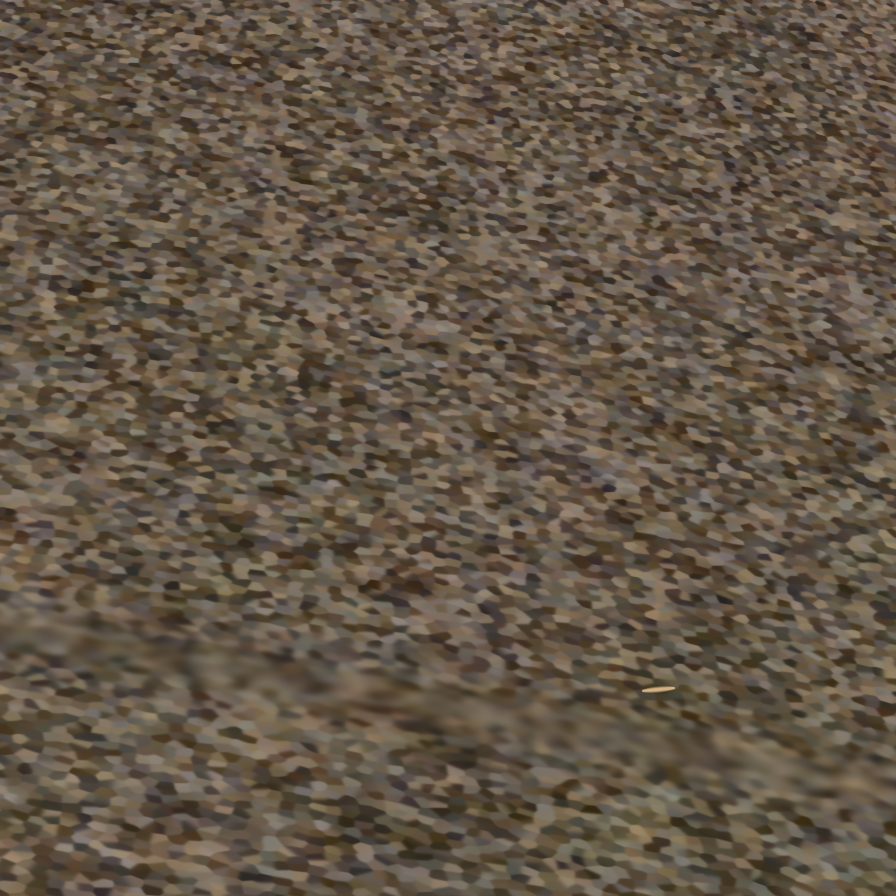
A three.js fragment shader for this texture:

```glsl
// Coarse brown gravel seen at a low angle, with grains shrinking into the distance.
// Soft cellular noise on a tilted perspective plane gives each grain tone and hue;
// a diagonal band is out of focus, and layered sines tint broad patches.
varying vec2 vUv;

const vec3 DARK_EARTH = vec3(0.195, 0.150, 0.105);
const vec3 PALE_STONE = vec3(0.585, 0.530, 0.460);
const vec3 OCHRE_SHIFT = vec3(0.050, 0.008, -0.050);
const vec3 OLIVE_SHIFT = vec3(-0.016, 0.012, -0.016);
const vec3 GLINT_COLOR = vec3(0.93, 0.78, 0.58);

const vec2 NEAR_GRAIN = vec2(0.0175, 0.0088); // grain size at the lower edge
const float RECESSION = 0.48;                // shrinkage towards the top
const float GROUND_TILT = 0.16;

vec3 hash3(vec2 cell) {
  vec3 p = fract(cell.xyx * vec3(0.1031, 0.1030, 0.0973));
  p += dot(p, p.yxz + 33.33);
  return fract((p.xxy + p.yzz) * p.zyx);
}

// Blends random values of nearby cells; low sharpness gives defocus.
vec3 softCells(vec2 p, float sharpness) {
  vec2 base = floor(p);
  vec3 total = vec3(0.0);
  float weightSum = 0.0;
  for (int j = -2; j <= 2; j++) {
    for (int i = -2; i <= 2; i++) {
      vec2 cell = base + vec2(float(i), float(j));
      vec2 center = cell + 0.1 + 0.8 * hash3(cell + 71.0).xy;
      vec2 offset = p - center;
      float weight = exp(-sharpness * dot(offset, offset));
      total += weight * hash3(cell + 213.0);
      weightSum += weight;
    }
  }
  return total / max(weightSum, 0.0001);
}

// Maps the canvas to ground cells on a plane receding upwards.
vec2 groundCells(vec2 uv, vec2 grain) {
  float height = uv.y + GROUND_TILT * (uv.x - 0.5);
  float shrink = 1.0 - RECESSION * height;
  return vec2((uv.x - 0.5) / (grain.x * shrink),
              -log(shrink) / (RECESSION * grain.y)) + 300.0;
}

// Slow variation from -1 to 1.
float broadWaves(vec2 p) {
  float a = sin(p.x * 5.0 + 2.0 * sin(p.y * 4.0 + 1.0));
  float b = sin(p.y * 9.0 - p.x * 4.0 + 1.5 * sin(p.x * 7.0));
  float c = sin(p.x * 17.0 + p.y * 13.0 + 2.0 * sin(p.y * 11.0));
  return 0.45 * a + 0.35 * b + 0.2 * c;
}

float defocusBand(vec2 uv, float halfWidth) {
  float away = (uv.y - (0.30 - 0.18 * uv.x)) / halfWidth;
  return exp(-away * away);
}

float strokeMask(vec2 p, vec2 a, vec2 b, float radius) {
  vec2 along = b - a;
  float t = clamp(dot(p - a, along) / dot(along, along), 0.0, 1.0);
  float taper = radius * (0.5 + 2.0 * t * (1.0 - t));
  return 1.0 - smoothstep(0.3 * taper, 1.6 * taper, length(p - a - t * along));
}

void main() {
  float blur = defocusBand(vUv, 0.055);
  vec2 ground = groundCells(vUv, NEAR_GRAIN);

  // Individual grains over larger clumps
  vec3 grain = softCells(ground, mix(8.0, 1.5, blur));
  vec3 clump = softCells(ground * 0.37 + 19.0, 4.0);
  float tone = 0.5 + 0.86 * (grain.x - 0.5) + 0.24 * (clump.x - 0.5);

  // Broad patches of light and hue
  float patches = broadWaves(vUv);
  tone += 0.025 * patches - 0.03 * blur;
  float ochre = 1.3 * (grain.y - 0.5) + 0.6 * (clump.y - 0.5);
  float olive = (grain.z - 0.5) + 0.8 * (clump.z - 0.5);
  olive += 0.55 * (0.5 - vUv.y) + 0.25 * broadWaves(vUv.yx + 3.0);

  vec3 color = mix(DARK_EARTH, PALE_STONE, tone);
  color += OCHRE_SHIFT * ochre + OLIVE_SHIFT * olive;

  // A lone bright straw on the ground
  float glint = strokeMask(vUv, vec2(0.718, 0.229), vec2(0.752, 0.232), 0.0028);
  color = mix(color, GLINT_COLOR, 0.85 * glint);

  gl_FragColor = vec4(clamp(color, 0.0, 1.0), 1.0);
}
```
